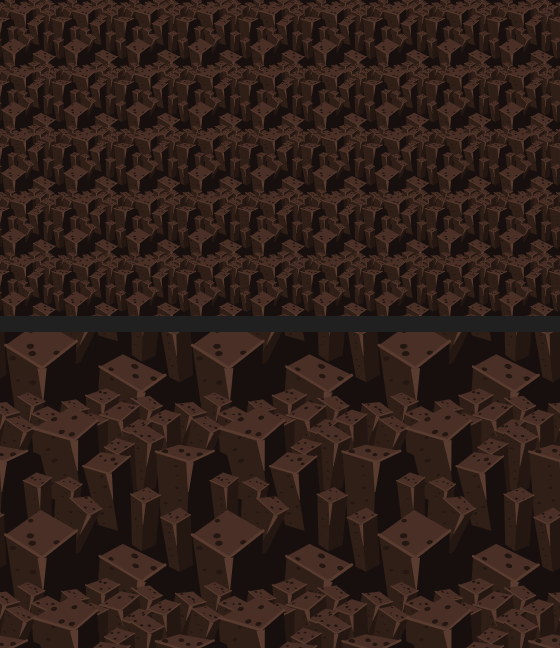
Top: the whole. Bottom: its middle third, enlarged.
Write a WebGL 2 fragment shader that draws this texture.

```glsl
#version 300 es
// Seamless tiling of brown, pitted rock pillars with lit tops and deep shadows.
precision highp float;
uniform vec2 u_resolution;
out vec4 fragColor;

const vec2 TILES = vec2(9.0, 5.0);
const vec3 SHADOW = vec3(0.09, 0.06, 0.05);
const vec3 PIT = vec3(0.14, 0.09, 0.07);
const vec3 BODY = vec3(0.19, 0.12, 0.09);
const vec3 TOP = vec3(0.285, 0.185, 0.15);
const vec3 RIM = vec3(0.35, 0.235, 0.185);

// Pillars from back to front: x, y (downward), half width, lean
const int PILLARS = 12;
const vec4 pillar[PILLARS] = vec4[](
    vec4(0.35, 0.16, 0.170, 0.14), vec4(0.79, 0.21, 0.090, -0.12),
    vec4(0.64, 0.27, 0.080, 0.10), vec4(0.99, 0.31, 0.155, -0.03),
    vec4(0.57, 0.36, 0.125, 0.16), vec4(0.20, 0.45, 0.075, 0.05),
    vec4(0.37, 0.47, 0.070, -0.12), vec4(0.78, 0.53, 0.080, -0.05),
    vec4(0.46, 0.58, 0.085, -0.38), vec4(0.94, 0.64, 0.080, 0.10),
    vec4(0.22, 0.74, 0.190, 0.03), vec4(0.71, 0.89, 0.175, -0.18));
const float topDepth[PILLARS] = float[](
    0.50, 0.50, 0.50, 0.27, 0.45, 0.50, 0.50, 0.50, 0.55, 0.50, 0.62, 0.48);

float hash(float n) {
    n = fract(n * 0.1031);
    n *= n + 33.33;
    n *= n + n;
    return fract(n);
}

float cover(float d, float px) { return clamp(0.5 - d / px, 0.0, 1.0); }

// Signed distance to the line a-b, positive outside
float side(vec2 p, vec2 a, vec2 b) {
    vec2 e = normalize(b - a);
    return dot(p - a, vec2(e.y, -e.x));
}

float quad(vec2 p, vec2 a, vec2 b, vec2 c, vec2 d) {
    return max(max(side(p, a, b), side(p, b, c)), max(side(p, c, d), side(p, d, a)));
}

float segment(vec2 p, vec2 a, vec2 b) {
    vec2 e = b - a;
    return length(p - a - e * clamp(dot(p - a, e) / dot(e, e), 0.0, 1.0));
}

// Oval pits scattered over the face a-b-c-d
float pits(vec2 p, vec2 a, vec2 b, vec2 c, vec2 d, float radius, int count, float seed) {
    float nearest = 1.0;
    for (int i = 0; i < count; i++) {
        float n = seed + float(i) * 7.0;
        float u = mix(0.15, 0.85, hash(n));
        float v = (float(i) + mix(0.25, 0.75, hash(n + 3.0))) / float(count);
        vec2 q = p - mix(mix(a, b, u), mix(d, c, u), v);
        nearest = min(nearest, length(q * vec2(1.0, 1.5)) - radius * mix(0.6, 1.2, hash(n + 5.0)));
    }
    return nearest;
}

// One pillar, p measured from the middle of its top
vec3 drawPillar(vec3 col, vec2 p, float w, float depth, float lean, float len,
                vec3 shade, float seed, float px) {
    if (p.y < -w * 1.6 || p.y > len + w || abs(p.x) > w * 1.2 + abs(lean) * len) return col;
    p.y += lean * p.x;
    vec2 left = vec2(-w, -0.05 * w);
    vec2 right = vec2(w, -0.2 * w * hash(seed + 1.0));
    vec2 back = vec2(mix(-0.3, 0.3, hash(seed + 2.0)), -depth * 1.15) * w;
    vec2 front = vec2(mix(-0.15, 0.3, hash(seed + 4.0)), depth) * w;
    vec2 fall = vec2(lean * len, len);
    vec2 leftFoot = left * 0.75 + fall;
    vec2 rightFoot = right * 0.85 + fall;
    vec2 frontFoot = front * 0.75 + fall;

    // Shaded and half lit walls
    col = mix(col, shade, cover(quad(p, front, right, rightFoot, frontFoot), px));
    float wall = cover(quad(p, left, front, frontFoot, leftFoot), px);
    col = mix(col, BODY, wall);
    float wallPits = pits(p, left, front, frontFoot, leftFoot, 0.08 * w, 6, seed + 11.0);
    col = mix(col, PIT, wall * cover(wallPits, px));

    // Pitted top
    float lid = cover(quad(p, left, back, right, front), px);
    col = mix(col, TOP, lid);
    float lidPits = pits(p, left, back, right, front, 0.095 * w, 4, seed + 50.0);
    col = mix(col, PIT, lid * cover(lidPits, px));

    // Worn bright rims and a tapering corner
    float rim = min(segment(p, left, front), segment(p, front, right)) - 0.04 * w;
    vec2 tip = mix(front, frontFoot, 0.45);
    vec2 halfWide = vec2(0.13 * w, 0.0);
    float corner = quad(p, front - halfWide, front + halfWide,
                        tip + halfWide * 0.1, tip - halfWide * 0.1);
    return mix(col, RIM, cover(min(rim, corner), px));
}

// Offset from a centre, wrapped sideways across the tile
vec2 wrapped(vec2 p, vec2 centre) {
    vec2 q = p - centre;
    return vec2(fract(q.x + 0.5) - 0.5, q.y);
}

void main() {
    vec2 p = vec2(gl_FragCoord.x, u_resolution.y - gl_FragCoord.y) / u_resolution;
    p = fract(p * TILES);
    float px = TILES.x / u_resolution.x;
    vec3 col = SHADOW;

    // The tile above, this one, then the one below, so nearer rocks overlap
    for (int row = -1; row <= 1; row++) {
        vec2 q = p - vec2(0.0, float(row));
        for (int i = 0; i < 11; i++) {
            float n = float(i);
            vec2 centre = vec2(fract(n * 0.618 + 0.55), 0.01 + 0.016 * n);
            float w = mix(0.065, 0.11, hash(n + 20.0));
            float lean = mix(-0.3, 0.3, hash(n + 40.0));
            col = drawPillar(col, wrapped(q, centre), w, 0.45, lean, 0.2, PIT, n * 13.0 + 60.0, px);
        }
        for (int i = 0; i < PILLARS; i++) {
            vec4 k = pillar[i];
            float len = 0.16 + 1.3 * k.z;
            vec3 shade = k.z < 0.1 ? PIT : SHADOW;
            col = drawPillar(col, wrapped(q, k.xy), k.z, topDepth[i], k.w, len,
                             shade, float(i) * 17.0 + 5.0, px);
        }
    }
    fragColor = vec4(col, 1.0);
}
```
